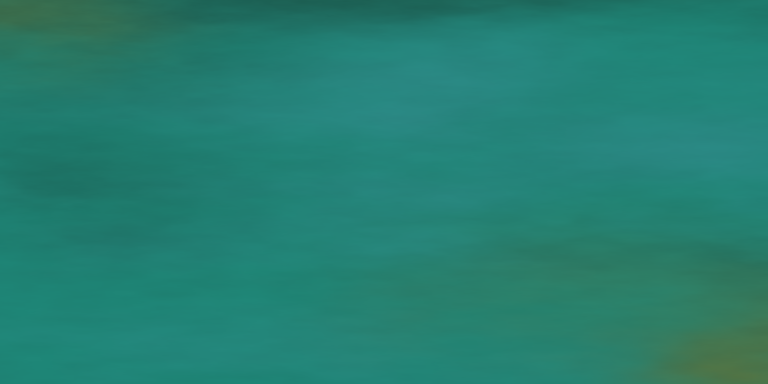
Give the GLSL for this texture, as a Shadertoy shader.

```glsl
// Soft teal haze with horizontal wisps, dark green shadows and faint olive stains.

const vec3 TEAL  = vec3(0.118, 0.520, 0.462);
const vec3 HAZE  = vec3(0.175, 0.535, 0.525);
const vec3 SHADE = vec3(0.110, 0.365, 0.315);
const vec3 OLIVE = vec3(0.310, 0.450, 0.270);

const vec2  WISP_SCALE = vec2(1.6, 6.0);   // wisps are stretched sideways
const vec2  FINE_SCALE = vec2(9.0, 42.0);
const float WARP       = 0.22;
const float FINE_LEVEL = 0.055;

float hash(vec2 p) {
    vec3 q = fract(p.xyx * vec3(0.1031, 0.1030, 0.0973));
    q += dot(q, q.yzx + 33.33);
    return fract((q.x + q.y) * q.z);
}

float noise(vec2 p) {
    vec2 cell = floor(p), f = fract(p);
    f = f * f * f * (f * (f * 6.0 - 15.0) + 10.0);
    float low  = mix(hash(cell), hash(cell + vec2(1, 0)), f.x);
    float high = mix(hash(cell + vec2(0, 1)), hash(cell + vec2(1, 1)), f.x);
    return mix(low, high, f.y);
}

// Layered noise, turned a little at each octave to hide the grid
float fbm(vec2 p) {
    const mat2 TURN = mat2(0.995, 0.100, -0.100, 0.995);
    float sum = 0.0, gain = 0.5;
    for (int i = 0; i < 6; i++) {
        sum += gain * noise(p);
        p = TURN * p * 2.03 + 17.3;
        gain *= 0.5;
    }
    return sum;
}

// Soft elliptical patch
float patchAt(vec2 p, vec2 centre, vec2 radius) {
    vec2 d = (p - centre) / radius;
    return exp(-dot(d, d));
}

void mainImage(out vec4 fragColor, in vec2 fragCoord) {
    vec2 p = fragCoord / iResolution.y;
    float right = iResolution.x / iResolution.y;
    vec2 uv = vec2(p.x / right, p.y);

    // Wispy fields and a warped position for the patches
    float wispA = fbm(p * WISP_SCALE + 3.7);
    float wispB = fbm(p * WISP_SCALE * vec2(1.0, 1.3) + 41.2);
    float fine  = fbm(p * FINE_SCALE + 8.1) - 0.5;
    vec2 w = uv + WARP * (vec2(wispA, wispB) - 0.5);

    // Light haze above the middle
    float haze = 0.85 * patchAt(w, vec2(0.54, 0.72), vec2(0.24, 0.24))
               + 0.50 * patchAt(w, vec2(0.95, 0.62), vec2(0.14, 0.20))
               + 0.9 * (wispB - 0.45);

    // Shadows on the top edge, at the left and at the lower right
    float shade = 0.75 * smoothstep(0.80, 1.06, w.y)
                + 0.38 * patchAt(w, vec2(0.10, 0.50), vec2(0.22, 0.14))
                + 0.35 * patchAt(w, vec2(0.15, 0.88), vec2(0.28, 0.16))
                + 0.60 * patchAt(w, vec2(1.02, 0.22), vec2(0.13, 0.13))
                + 0.22 * patchAt(w, vec2(0.75, 0.32), vec2(0.25, 0.10));
    shade *= 0.55 + 0.9 * wispA;

    // Olive stains in two opposite corners
    float olive = 0.55 * patchAt(w, vec2(0.02, 0.97), vec2(0.14, 0.14))
                + 0.80 * patchAt(w, vec2(1.01, 0.08), vec2(0.19, 0.18))
                + 0.28 * patchAt(w, vec2(0.72, 0.26), vec2(0.24, 0.16));
    olive *= 0.5 + wispB;

    vec3 colour = mix(TEAL, HAZE, clamp(haze, 0.0, 1.0));
    colour = mix(colour, SHADE, clamp(shade + 0.25 * (wispA - 0.5), 0.0, 1.0));
    colour = mix(colour, OLIVE, clamp(olive, 0.0, 1.0));
    colour *= 1.0 + FINE_LEVEL * fine * (1.0 + 2.0 * shade);

    fragColor = vec4(colour, 1.0);
}
```
